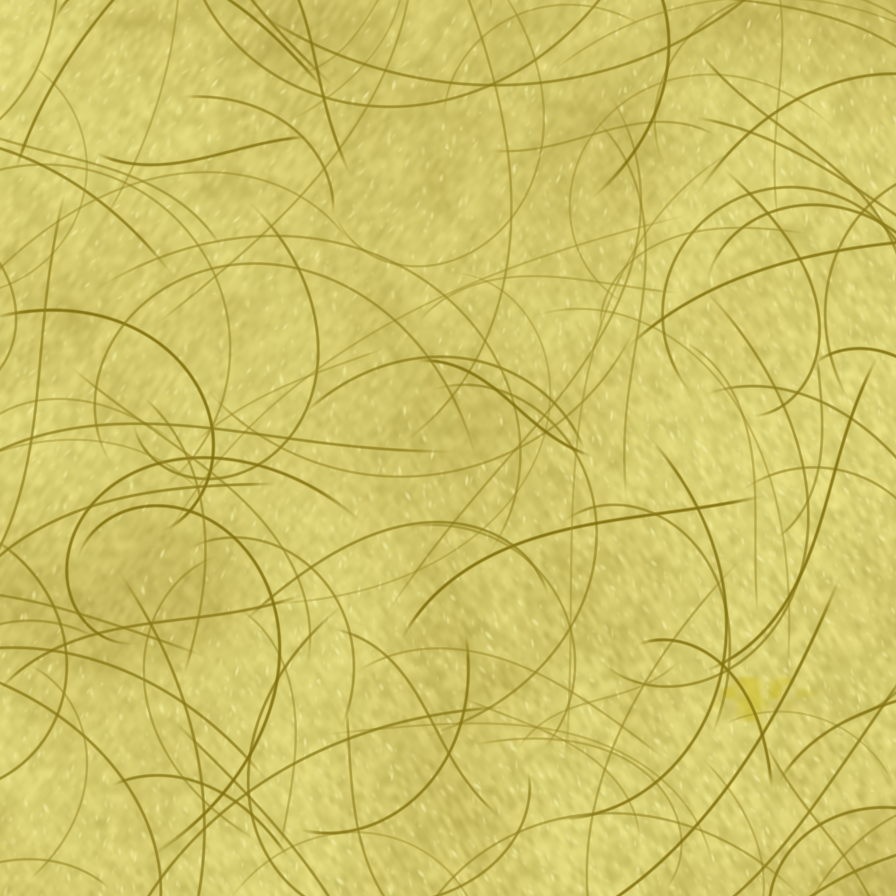
Give the GLSL for this texture, as a three.js fragment shader.

```glsl
// Draws pale yellow skin with fine glints, overlaid by many long thin curved olive hairs.
varying vec2 vUv;

const int HAIR_COUNT = 125;
const vec3 SKIN_LIGHT = vec3(0.865, 0.830, 0.470);
const vec3 SKIN_MID = vec3(0.825, 0.785, 0.420);
const vec3 SKIN_TAN = vec3(0.785, 0.730, 0.375);
const vec3 GLINT = vec3(0.950, 0.930, 0.640);
const vec3 STAIN = vec3(0.790, 0.730, 0.150);
const vec3 HAIR_DARK = vec3(0.500, 0.435, 0.040);
const vec3 HAIR_PALE = vec3(0.630, 0.570, 0.180);

// Hashes without sine
float hash1(vec2 p) {
  vec3 q = fract(vec3(p.xyx) * 0.1031);
  q += dot(q, q.yzx + 33.33);
  return fract((q.x + q.y) * q.z);
}

vec2 hash2(vec2 p) {
  vec3 q = fract(vec3(p.xyx) * vec3(0.1031, 0.1030, 0.0973));
  q += dot(q, q.yzx + 33.33);
  return fract((q.xx + q.yz) * q.zy);
}

float valueNoise(vec2 p) {
  vec2 cell = floor(p);
  vec2 f = fract(p);
  f = f * f * (3.0 - 2.0 * f);
  float low = mix(hash1(cell), hash1(cell + vec2(1.0, 0.0)), f.x);
  float high = mix(hash1(cell + vec2(0.0, 1.0)), hash1(cell + 1.0), f.x);
  return mix(low, high, f.y);
}

float fbm(vec2 p) {
  float sum = 0.0;
  float gain = 0.5;
  for (int i = 0; i < 4; i++) {
    sum += gain * valueNoise(p);
    p = p * 2.03 + 17.0;
    gain *= 0.5;
  }
  return sum;
}

// Coordinates along and across a direction
vec2 toFrame(vec2 p, float angle) {
  vec2 along = vec2(cos(angle), sin(angle));
  return vec2(dot(p, along), dot(p, vec2(-along.y, along.x)));
}

// Fine streaks, stretched along the given angle
float streaks(vec2 p, float angle, vec2 scale) {
  return valueNoise(toFrame(p, angle) * scale + 200.0);
}

// Small elongated highlights, one possible in each cell
float glints(vec2 p, float cells, float angle, float density, float seed) {
  vec2 home = floor(p * cells);
  float light = 0.0;
  for (int y = -1; y <= 1; y++) {
    for (int x = -1; x <= 1; x++) {
      vec2 cell = home + vec2(float(x), float(y));
      vec2 key = cell + seed;
      vec2 rnd = hash2(key + 41.0);
      vec2 offset = p - (cell + hash2(key)) / cells;
      vec2 q = toFrame(offset, angle + (rnd.x - 0.5) * 0.9);
      vec2 size = vec2(mix(0.0040, 0.0090, rnd.y * rnd.y), mix(0.0024, 0.0036, rnd.x));
      float spot = 1.0 - smoothstep(0.1, 1.0, length(q / size));
      float present = step(hash1(key + 97.0), density);
      light = max(light, spot * present * mix(0.3, 1.0, rnd.y));
    }
  }
  return light;
}

vec3 skin(vec2 p) {
  float lowerRight = smoothstep(0.1, 0.9, p.x * 0.7 + (1.0 - p.y) * 0.6 - 0.1);
  float blotch = fbm(p * 6.0 + 3.0) + 0.10 * (lowerRight - 0.5);
  vec3 color = mix(SKIN_TAN, SKIN_MID, smoothstep(0.22, 0.48, blotch));
  color = mix(color, SKIN_LIGHT, smoothstep(0.42, 0.72, blotch) * 0.8);

  // Surface grain leans differently across the skin
  vec2 scale = vec2(85.0, 190.0);
  float grain = mix(streaks(p, 1.0, scale), streaks(p, 2.1, scale), lowerRight);
  color += (grain - 0.5) * mix(0.075, 0.10, lowerRight);
  color += (valueNoise(p * 110.0) - 0.5) * 0.045;
  color += (valueNoise(p * 38.0 + 70.0) - 0.5) * 0.035;

  float lean = mix(1.0, 2.1, lowerRight);
  float density = mix(0.40, 0.70, lowerRight) * smoothstep(0.10, 0.50, blotch);
  float shine = max(glints(p, 42.0, lean, density, 11.0), 0.6 * glints(p, 66.0, lean, density, 301.0));
  return mix(color, GLINT, shine * 0.75);
}

// Irregular yellow mark
float stain(vec2 p, vec2 center, float radius) {
  float ragged = length((p - center) * vec2(0.8, 1.2)) / radius + 1.6 * (valueNoise(p * 75.0) - 0.4);
  return 1.0 - smoothstep(0.2, 1.2, ragged);
}

// Coverage of a thin arc whose bend changes along its length
float hairArc(vec2 p, vec2 middle, float facing, float radius, float halfLength, float curl, float width) {
  vec2 rel = toFrame(p - middle, facing) + vec2(radius, 0.0);
  float t = atan(rel.y, rel.x) * radius / halfLength;
  float slope = 3.0 * curl * t * t;
  float gap = abs(length(rel) - radius - curl * halfLength * t * t * t) / sqrt(1.0 + slope * slope);
  float taper = 1.0 - smoothstep(0.80, 1.0, abs(t));
  return (1.0 - smoothstep(width * 0.15, width, gap)) * taper;
}

vec3 addHairs(vec3 color, vec2 p) {
  for (int i = 0; i < HAIR_COUNT; i++) {
    float id = float(i) + 1.0;
    // An even spread of middles, loosened by the hash
    vec2 middle = fract(id * vec2(0.7549, 0.5698)) * 1.16 - 0.08 + 0.12 * (hash2(vec2(id, 7.0)) - 0.5);
    vec2 form = hash2(vec2(id, 23.0));
    vec2 pose = hash2(vec2(id, 59.0));
    vec2 tone = hash2(vec2(id, 83.0));
    float radius = mix(0.14, 0.85, form.x * form.x);
    float halfLength = min(mix(0.10, 0.38, form.y), radius * 1.8);
    float facing = 0.8 + (pose.x - 0.5) * mix(2.0, 6.2, tone.y * tone.y);
    float width = mix(0.0021, 0.0030, tone.x);
    float cover = hairArc(p, middle, facing, radius, halfLength, (pose.y - 0.5) * 0.5, width);
    color = mix(color, mix(HAIR_PALE, HAIR_DARK, tone.x), cover * mix(0.45, 0.90, tone.x));
  }
  return color;
}

void main() {
  vec3 color = skin(vUv);
  color = mix(color, STAIN, 0.6 * stain(vUv, vec2(0.845, 0.225), 0.036));
  gl_FragColor = vec4(addHairs(color, vUv), 1.0);
}
```
